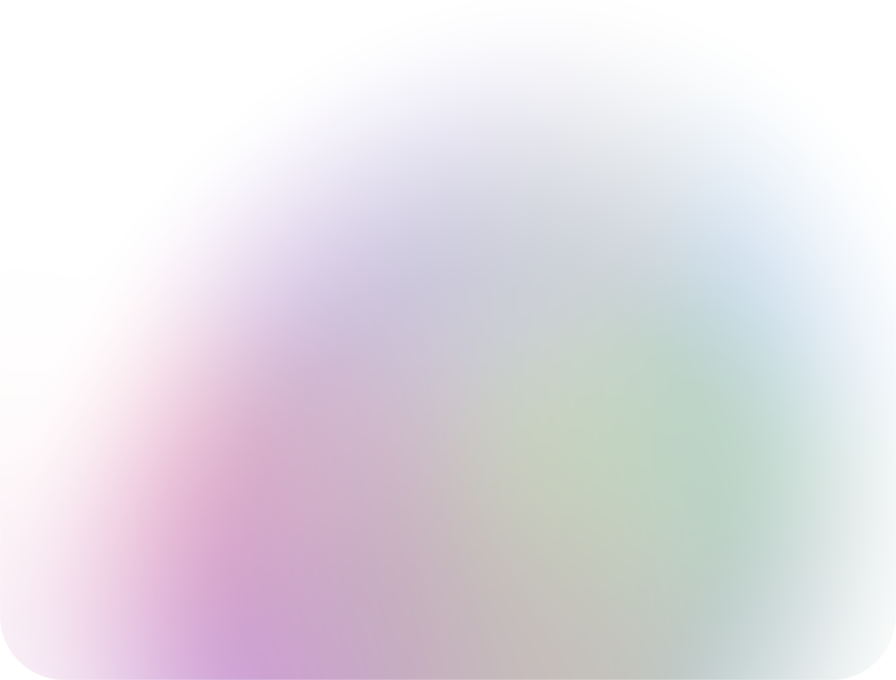
This background is drawn by a Shadertoy shader. Its source:

```glsl
const float CANVAS_HEIGHT = 0.758;             // canvas width is 1
const float CORNER_RADIUS = 0.072;
const vec2  GLOW_CENTER = vec2(0.534, 0.146);
const vec3  GLOW_SHAPE = vec3(6.45, -1.7, 4.8); // xx, xy, yy terms of a tilted ellipse
const vec2  GLOW_FADE = vec2(0.62, 1.38);       // full and empty radius
const vec2  HAZE_CENTER = vec2(0.0, 0.08);
const float HAZE_STRENGTH = 0.17;
const float HAZE_FALLOFF = 22.0;
const float INK_FALLOFF = 48.0;
const vec3  PAPER = vec3(1.0);

// Soft inks: where each is centred, and its colour
const int INK_COUNT = 14;
const vec2 INK_CENTER[INK_COUNT] = vec2[](
    vec2(0.18, 0.20), vec2(0.28, 0.00), vec2(0.43, 0.07), vec2(0.60, 0.08),
    vec2(0.64, 0.24), vec2(0.80, 0.25), vec2(0.46, 0.46), vec2(0.42, 0.66),
    vec2(0.93, 0.47), vec2(0.62, 0.50), vec2(0.26, 0.50), vec2(0.08, 0.38),
    vec2(0.91, 0.04), vec2(0.36, 0.27));
const vec3 INK_COLOR[INK_COUNT] = vec3[](
    vec3(0.88, 0.63, 0.78), vec3(0.81, 0.62, 0.85), vec3(0.77, 0.67, 0.74),
    vec3(0.77, 0.75, 0.73), vec3(0.79, 0.84, 0.74), vec3(0.72, 0.83, 0.78),
    vec3(0.79, 0.78, 0.86), vec3(0.79, 0.76, 0.91), vec3(0.71, 0.81, 0.92),
    vec3(0.81, 0.83, 0.85), vec3(0.82, 0.71, 0.90), vec3(0.98, 0.74, 0.78),
    vec3(0.74, 0.80, 0.81), vec3(0.82, 0.71, 0.80));

// Gaussian-weighted average of the inks
vec3 blendInks(vec2 p) {
    vec4 total = vec4(0.0);
    for (int i = 0; i < INK_COUNT; i++) {
        vec2 offset = p - INK_CENTER[i];
        float weight = exp(-INK_FALLOFF * dot(offset, offset));
        total += weight * vec4(INK_COLOR[i], 1.0);
    }
    return total.rgb / max(total.a, 1e-6);
}

// Opacity of the large glow joined with the faint haze
float glowCoverage(vec2 p) {
    vec2 d = p - GLOW_CENTER;
    float radius = sqrt(dot(GLOW_SHAPE, vec3(d.x * d.x, d.x * d.y, d.y * d.y)));
    float glow = 1.0 - smoothstep(GLOW_FADE.x, GLOW_FADE.y, radius);
    vec2 h = p - HAZE_CENTER;
    float haze = HAZE_STRENGTH * exp(-HAZE_FALLOFF * dot(h, h));
    return 1.0 - (1.0 - glow) * (1.0 - haze);
}

// Signed distance to a card rounded at its two lower corners
float cardDistance(vec2 p) {
    vec2 q = vec2(abs(p.x - 0.5) - 0.5, -p.y) + CORNER_RADIUS;
    return length(max(q, 0.0)) + min(max(q.x, q.y), 0.0) - CORNER_RADIUS;
}

void mainImage(out vec4 fragColor, in vec2 fragCoord) {
    vec2 p = fragCoord / iResolution.xy * vec2(1.0, CANVAS_HEIGHT);
    float pixel = 1.0 / iResolution.x;

    vec3 color = mix(PAPER, blendInks(p), glowCoverage(p));
    float inside = 1.0 - smoothstep(-pixel, pixel, cardDistance(p));
    fragColor = vec4(mix(PAPER, color, inside), 1.0);
}
```
